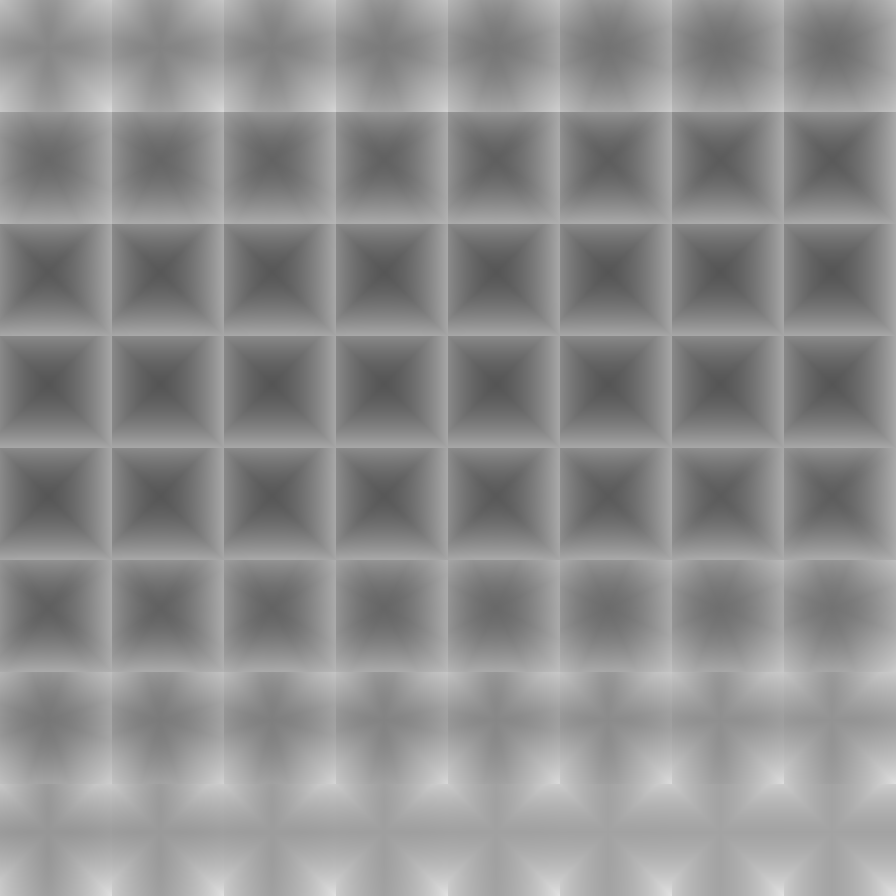
Write a WebGL 1 fragment shader that draws this pattern.

```glsl
precision highp float;
// An 8 by 8 sheet of grey tiles, each shaded around an off-centre peak.
// Reading order drives a slow wave that morphs a dark square pyramid,
// through a round faceted core, into a pale cross with bright corners.

uniform vec2 u_resolution;

const float TILES = 8.0;
const float DARKEST_TILE = 26.0;
const float HALF_WAVE = 37.0;
const float PI = 3.14159;
const vec2 PEAK = vec2(0.43, 0.43);

vec2 rotate(vec2 p, float angle) {
  float c = cos(angle);
  float s = sin(angle);
  return vec2(c * p.x - s * p.y, s * p.x + c * p.y);
}

float squareNorm(vec2 p) {
  return max(abs(p.x), abs(p.y));
}

// Mean of two squares turned apart: creases fan out from the diagonals.
float facetNorm(vec2 p, float angle) {
  return 0.5 * (squareNorm(rotate(p, angle)) + squareNorm(rotate(p, -angle)));
}

// 0 gives a pyramid, 1 gives a cross.
float morphAmount(vec2 tile) {
  float index = tile.y * TILES + tile.x;
  float wave = 0.5 - 0.5 * cos(PI * (index - DARKEST_TILE) / HALF_WAVE);
  return pow(max(wave, 0.0), 1.2);
}

float tileShade(vec2 p, float morph) {
  float far = squareNorm(p);
  float near = min(abs(p.x), abs(p.y));
  float pyramid = far * (0.2 + 0.65 * far);
  float cross4 = near * (0.15 + 0.5 * near);
  float shade = mix(0.33, 0.64, morph) + mix(pyramid, cross4, morph);

  // Round core and fine rays, strongest halfway through the morph.
  float halfway = 4.0 * morph * (1.0 - morph);
  float facet = facetNorm(p, morph * PI / 4.0);
  float core = 1.0 - smoothstep(0.1, 0.55, facet);
  float rays = facet - 0.9 * length(p);
  return shade + halfway * (0.5 * rays - 0.05 * core);
}

// Position has its origin at the upper left, and spans 0 to 1.
float sheetShade(vec2 position) {
  vec2 grid = position * TILES;
  vec2 tile = clamp(floor(grid), 0.0, TILES - 1.0);
  return tileShade(grid - tile - PEAK, morphAmount(tile));
}

void main() {
  // Four samples per pixel smooth the seams between tiles.
  float total = 0.0;
  for (int j = 0; j < 2; j++) {
    for (int i = 0; i < 2; i++) {
      vec2 offset = 0.5 * vec2(float(i), float(j)) - 0.25;
      vec2 uv = (gl_FragCoord.xy + offset) / u_resolution;
      total += sheetShade(vec2(uv.x, 1.0 - uv.y));
    }
  }
  gl_FragColor = vec4(vec3(total / 4.0), 1.0);
}
```
